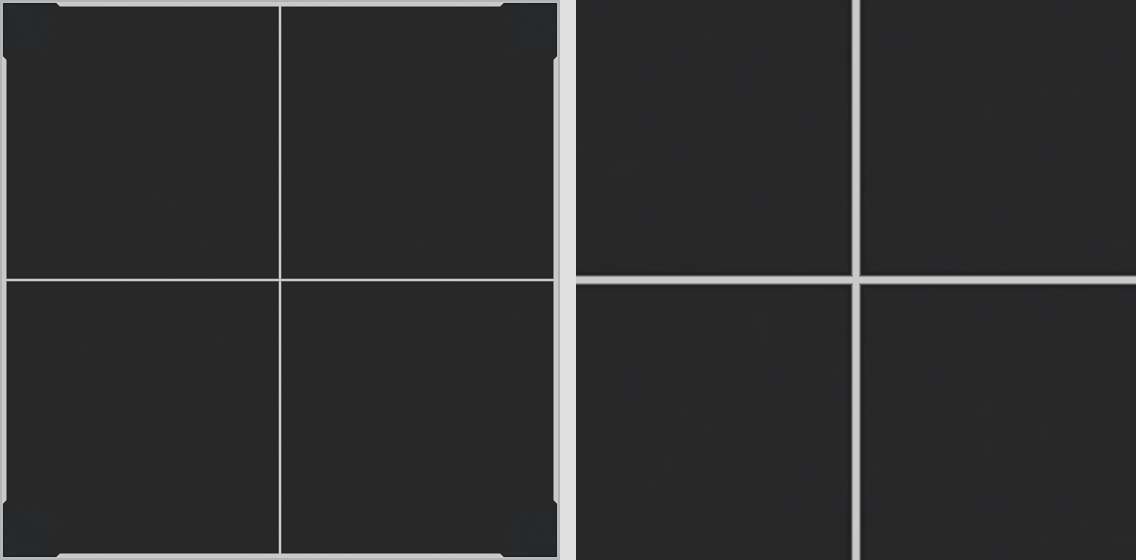
Left, the full canvas; right, a detail of the centre.
Reproduce this pattern procedurally as a three.js fragment shader.

```glsl
#define TILES 2.0
#define SEAM_HALF 0.0024
#define FRAME_WIDTH 0.0117
#define CORNER_RIM 0.0052
#define CORNER_LENGTH 0.1003
#define SOFT 0.0011
#define GRAIN 0.006
#define PANEL_COLOR vec3(0.157, 0.155, 0.160)
#define CORNER_COLOR vec3(0.147, 0.163, 0.165)
#define LINE_COLOR vec3(0.795, 0.790, 0.792)
#define RIM_COLOR vec3(0.695, 0.710, 0.710)
#define SHADOW 0.28

varying vec2 vUv;

float hash(vec2 p) {
  return fract(sin(dot(p, vec2(127.1, 311.7))) * 43758.55);
}

float noise(vec2 p) {
  vec2 i = floor(p);
  vec2 f = fract(p);
  f = f * f * (3.0 - 2.0 * f);
  float low = mix(hash(i), hash(i + vec2(1.0, 0.0)), f.x);
  float high = mix(hash(i + vec2(0.0, 1.0)), hash(i + vec2(1.0, 1.0)), f.x);
  return mix(low, high, f.y);
}

// Coverage of the region where the signed distance is negative
float fill(float dist) {
  return 1.0 - smoothstep(-SOFT, SOFT, dist);
}

// Frame that thins through a 45 degree step towards each corner
float frameDistance(vec2 edge) {
  float depth = min(edge.x, edge.y);
  float along = max(edge.x, edge.y);
  float width = clamp(along - CORNER_LENGTH + CORNER_RIM, CORNER_RIM, FRAME_WIDTH);
  return depth - width;
}

// Thin lines between neighbouring tiles
float seamDistance(vec2 uv) {
  vec2 cell = fract(uv * TILES);
  vec2 toEdge = min(cell, 1.0 - cell) / TILES;
  return min(toEdge.x, toEdge.y) - SEAM_HALF;
}

void main() {
  vec2 edge = min(vUv, 1.0 - vUv);
  float depth = min(edge.x, edge.y);
  float frame = frameDistance(edge);
  float lines = min(frame, seamDistance(vUv));

  // Dark panels with a cooler tint in the corners and faint grain
  float corner = 1.0 - smoothstep(0.03, 0.13, max(edge.x, edge.y));
  vec3 color = mix(PANEL_COLOR, CORNER_COLOR, corner);
  color += GRAIN * (noise(vUv * 90.0) - 0.5);

  // Narrow shadow beside the light lines
  color *= 1.0 - SHADOW * (1.0 - smoothstep(0.0, 0.004, lines));

  // Light lines, greyer along the outer rim
  vec3 lineColor = mix(LINE_COLOR, RIM_COLOR, fill(depth - 0.0035));
  color = mix(color, lineColor, fill(lines));

  gl_FragColor = vec4(color, 1.0);
}
```
